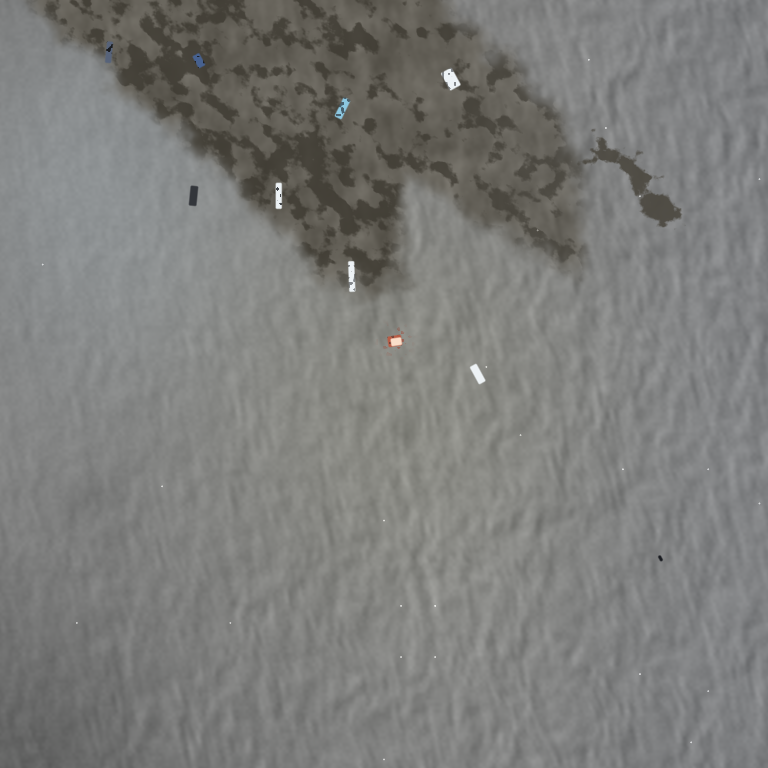
Give the GLSL for this texture, as a WebGL 2 fragment shader.

```glsl
#version 300 es
precision highp float;
#define RIPPLE_SCALE 62.0
#define RIPPLE_DEPTH 0.17
#define CLUMP_SCALE 58.0
#define EDGE_ROUGHNESS 0.045
#define SAND vec3(0.515, 0.517, 0.515)
#define WEED vec3(0.385, 0.37, 0.335)
#define WEED_DARK vec3(0.22, 0.205, 0.17)
#define WHITE vec3(0.93, 0.95, 0.96)
#define INK vec3(0.10, 0.11, 0.13)

uniform vec2 u_resolution;
out vec4 fragColor;

float hash(vec2 p) {
  vec3 q = fract(p.xyx * vec3(0.1031, 0.1030, 0.0973));
  q += dot(q, q.yzx + 33.33);
  return fract((q.x + q.y) * q.z);
}

float noise(vec2 p) {
  vec2 i = floor(p), f = fract(p);
  f = f * f * (3.0 - 2.0 * f);
  return mix(mix(hash(i), hash(i + vec2(1, 0)), f.x),
             mix(hash(i + vec2(0, 1)), hash(i + vec2(1, 1)), f.x), f.y);
}

float fbm(vec2 p) {
  float sum = 0.0, amp = 0.5;
  for (int i = 0; i < 4; i++) {
    sum += amp * noise(p);
    p = mat2(1.6, 1.2, -1.2, 1.6) * p + 7.3;
    amp *= 0.5;
  }
  return sum / 0.9375;
}

mat2 rotate(float a) { return mat2(cos(a), sin(a), -sin(a), cos(a)); }

float segment(vec2 p, vec2 a, vec2 b) {
  vec2 d = b - a;
  return length(p - a - d * clamp(dot(p - a, d) / dot(d, d), 0.0, 1.0));
}

float smoothMax(float a, float b, float k) {
  float h = max(k - abs(a - b), 0.0) / k;
  return max(a, b) + h * h * k * 0.25;
}

// Signed distance to a half plane whose outside lies along dir
float halfPlane(vec2 p, vec2 origin, vec2 dir) { return dot(p - origin, normalize(dir)); }

float glow(vec2 p, vec2 c, vec2 size) {
  vec2 d = (p - c) / size;
  return exp(-dot(d, d));
}

// Wind ripples, stretched along the vertical
float rippleHeight(vec2 p) {
  vec2 q = rotate(-0.22) * p;
  q += 0.016 * vec2(noise(p * 17.0), noise(p * 17.0 + 31.0));
  q *= RIPPLE_SCALE * vec2(1.0, 0.52);
  return noise(q) * 0.65 + noise(q * 2.1 + 5.0) * 0.35;
}

// Two lobes sharing the upper left edge
float weedDistance(vec2 p) {
  float leftEdge = halfPlane(p, vec2(0.035, 1.0), vec2(-0.68, -0.73));
  float lowLobe = smoothMax(p.x - 0.533, 0.605 - p.y, 0.09);
  float sideLobe = smoothMax(halfPlane(p, vec2(0.575, 1.0), vec2(0.68, 0.73)),
                             halfPlane(p, vec2(0.531, 0.765), vec2(-0.5, -0.87)), 0.03);
  sideLobe = smoothMax(sideLobe, p.x - 0.755, 0.04);
  return smoothMax(leftEdge, min(lowLobe, sideLobe), 0.05);
}

// Small rounded plank with dark flecks
void plank(inout vec3 col, vec2 p, vec2 c, vec2 halfSize, float angle, vec3 tint, float flecks) {
  vec2 q = rotate(angle) * (p - c);
  vec2 d = abs(q) - halfSize + 0.002;
  float dist = length(max(d, 0.0)) + min(max(d.x, d.y), 0.0) - 0.002;
  float aa = 1.0 / u_resolution.y;
  float fleck = smoothstep(0.70, 0.78, noise(p * 260.0)) * flecks;
  col = mix(col, mix(tint, INK, fleck), 1.0 - smoothstep(-aa, aa, dist));
}

void main() {
  vec2 p = gl_FragCoord.xy / u_resolution;

  // Sand tone: pale upper left, warm centre, darker corners
  vec3 col = SAND + (fbm(p * 5.0) - 0.5) * 0.05;
  col += vec3(0.035, 0.05, 0.06) * glow(p, vec2(0.13, 0.75), vec2(0.2, 0.24));
  col += vec3(0.025, 0.024, 0.0) * glow(p, vec2(0.52, 0.47), vec2(0.26, 0.3));
  col += vec3(-0.004, 0.0, 0.01) * smoothstep(0.6, 1.0, p.x);
  col -= 0.09 * glow(p, vec2(0.0), vec2(0.3, 0.3));
  col -= 0.035 * smoothstep(0.45, 0.8, length(p - vec2(0.48, 0.5)));
  col -= 0.025 * glow(p, vec2(0.13, 0.34), vec2(0.06, 0.05));

  // Ripple relief, fading toward the upper left
  float relief = rippleHeight(p + vec2(-0.0035, 0.003)) - rippleHeight(p + vec2(0.0035, -0.003));
  float strength = mix(0.3, 1.0, smoothstep(0.1, 0.95, p.x + 0.45 * (1.0 - p.y)));
  col += RIPPLE_DEPTH * strength * relief + (noise(p * 230.0) - 0.5) * 0.022;

  // Weed bed with ragged, soft borders and dark clumps
  float rough = (fbm(p * 24.0) - 0.5) * EDGE_ROUGHNESS;
  float dist = weedDistance(p) + rough;
  float bed = 1.0 - smoothstep(-0.022, 0.014, dist);
  float ridge = segment(p, vec2(0.665, 0.91), vec2(0.765, 0.81));
  float tail = min(segment(p, vec2(0.77, 0.805), vec2(0.825, 0.78)),
                   segment(p, vec2(0.825, 0.78), vec2(0.867, 0.715)));
  float dense = 0.10 * glow(p, vec2(0.46, 0.7), vec2(0.09, 0.1))
              + 0.05 * glow(p, vec2(0.25, 0.87), vec2(0.17, 0.12))
              + 0.24 * exp(-ridge * ridge * 1800.0);
  float clump = fbm(rotate(0.7) * p * CLUMP_SCALE * vec2(0.8, 1.0)) + dense;
  vec3 weed = WEED + (fbm(p * 32.0) - 0.5) * 0.16 + RIPPLE_DEPTH * 0.4 * relief;
  weed = mix(weed, WEED_DARK, 0.8 * smoothstep(0.53, 0.69, clump));
  col = mix(col, weed, bed * mix(0.94, 0.8, smoothstep(0.5, 0.75, p.x)));
  float tailMask = 1.0 - smoothstep(0.004, 0.015, tail + (fbm(p * 65.0) - 0.5) * 0.055);
  col = mix(col, WEED_DARK + 0.06, 0.85 * tailMask);

  // Faint stains and scattered bright specks
  col -= 0.09 * glow(p, vec2(0.467, 0.47), vec2(0.007, 0.009));
  col -= 0.06 * glow(p, vec2(0.522, 0.435), vec2(0.012, 0.025)) * (0.4 + noise(p * 90.0));
  col -= 0.05 * glow(p, vec2(0.48, 0.58), vec2(0.012, 0.025));
  vec2 cell = floor(p * 45.0), local = fract(p * 45.0) - 0.5;
  col += 0.3 * step(0.988, hash(cell + 9.0)) * (1.0 - smoothstep(0.03, 0.08, length(local)));

  // Objects lying on the ground
  plank(col, p, vec2(0.252, 0.745), vec2(0.005, 0.013), 0.1, INK + 0.1, 0.0);
  plank(col, p, vec2(0.860, 0.273), vec2(0.002, 0.004), -0.5, INK, 0.0);
  plank(col, p, vec2(0.142, 0.932), vec2(0.004, 0.014), 0.1, vec3(0.34, 0.39, 0.48), 1.0);
  plank(col, p, vec2(0.259, 0.921), vec2(0.005, 0.009), -0.5, vec3(0.28, 0.38, 0.56), 1.0);
  plank(col, p, vec2(0.446, 0.859), vec2(0.005, 0.014), 0.45, vec3(0.55, 0.78, 0.88), 0.6);
  plank(col, p, vec2(0.587, 0.897), vec2(0.008, 0.013), -0.5, WHITE, 0.5);
  plank(col, p, vec2(0.363, 0.745), vec2(0.004, 0.017), 0.0, WHITE, 0.8);
  plank(col, p, vec2(0.458, 0.640), vec2(0.004, 0.020), -0.04, WHITE, 0.5);
  plank(col, p, vec2(0.622, 0.513), vec2(0.005, 0.013), -0.5, WHITE, 0.0);
  float crumbs = smoothstep(0.68, 0.76, noise(p * 210.0 + 3.0)) * glow(p, vec2(0.514, 0.557), vec2(0.014));
  col = mix(col, vec3(0.62, 0.25, 0.18), crumbs);
  plank(col, p, vec2(0.514, 0.556), vec2(0.009, 0.007), -0.15, vec3(0.72, 0.36, 0.27), 0.4);
  plank(col, p, vec2(0.516, 0.555), vec2(0.007, 0.005), -0.15, vec3(0.98, 0.87, 0.79), 0.0);

  fragColor = vec4(clamp(col, 0.0, 1.0), 1.0);
}
```
